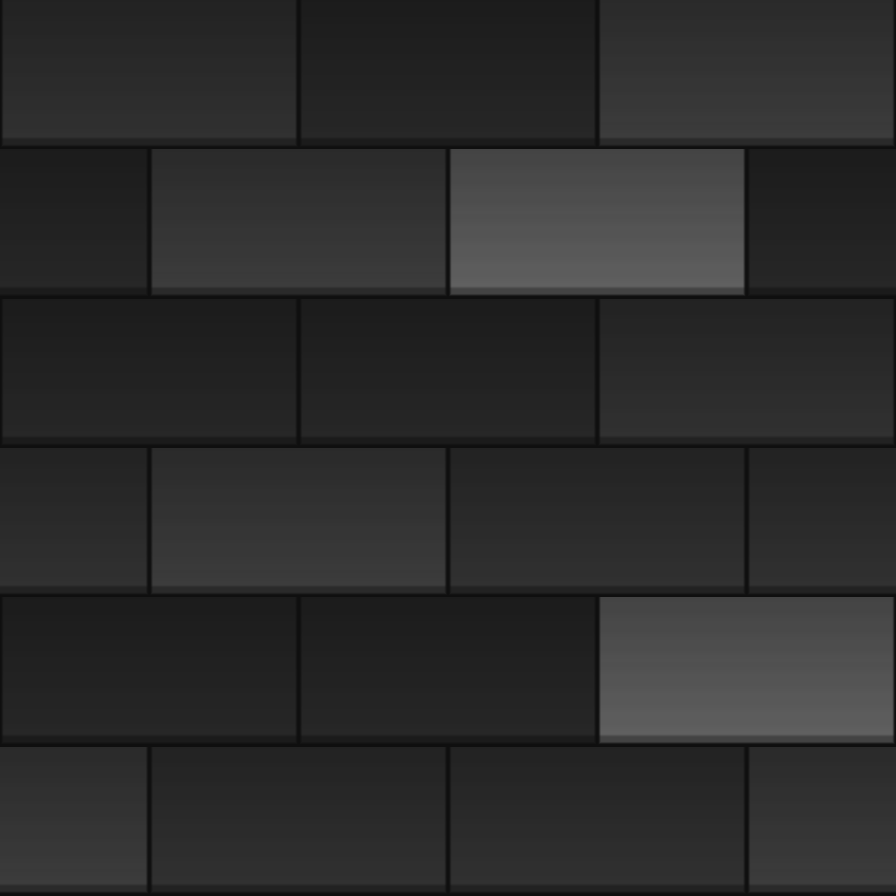
Reproduce this pattern procedurally as a Shadertoy shader.

```glsl
// Dark slate shingles in a half-offset bond, each shaded downward to a shadowed lip.

const float COLUMNS = 3.0;
const float ROWS = 6.0;
const int TILE_COUNT = 18;

// Slate tones, from common to rare, and the rank at which each next tone starts
const float TONE_DARK = 0.130;
const float TONE_MID = 0.163;
const float TONE_LIGHT = 0.200;
const float TONE_PALE = 0.320;
const vec3 TONE_STARTS = vec3(6.0, 12.0, 16.0);

const float SHADE_TOP = 0.82;
const float SHADE_BOTTOM = 1.20;
const float BAND_STRENGTH = 0.010;
const float BAND_COUNT = 8.0;

// Sizes in row heights
const float SEAM_HALF_WIDTH = 0.016;
const float LIP_START = 0.925;
const float GAP_START = 0.975;
const float EDGE_SOFTNESS = 0.012;

const float LIP_SHADE = 0.70;
const float GAP_COLOR = 0.060;
const float SEED = 4.7;

float hash(vec2 cell) {
    return fract(sin(dot(cell + SEED, vec2(127.1, 311.7))) * 43758.5453);
}

// Ranking the hashes keeps the share of each tone fixed
float tileRank(vec2 cell) {
    float own = hash(cell);
    float rank = 0.0;
    for (int i = 0; i < TILE_COUNT; i++) {
        float n = float(i);
        vec2 other = vec2(mod(n, COLUMNS), floor((n + 0.5) / COLUMNS));
        rank += hash(other) < own ? 1.0 : 0.0;
    }
    return rank;
}

float slateTone(float rank) {
    float tone = rank < TONE_STARTS.x ? TONE_DARK : TONE_MID;
    tone = rank < TONE_STARTS.y ? tone : TONE_LIGHT;
    return rank < TONE_STARTS.z ? tone : TONE_PALE;
}

void mainImage(out vec4 fragColor, in vec2 fragCoord) {
    vec2 uv = fragCoord / iResolution.xy;
    float soft = max(EDGE_SOFTNESS, ROWS / iResolution.y);

    // Rows run from the top; every second row shifts by half a tile
    vec2 grid = vec2(uv.x * COLUMNS, (1.0 - uv.y) * ROWS);
    grid.x += 0.5 * mod(floor(grid.y), 2.0);
    vec2 cell = floor(grid);
    vec2 local = grid - cell;
    cell.x = mod(cell.x, COLUMNS);

    // Slate face: downward gradient with faint bands
    float value = slateTone(tileRank(cell));
    value *= mix(SHADE_TOP, SHADE_BOTTOM, local.y);
    value *= 1.0 + BAND_STRENGTH * sin(local.y * BAND_COUNT * 6.2832);

    // Shadowed lower lip
    float lip = smoothstep(LIP_START - soft, LIP_START + soft, local.y);
    value *= mix(1.0, LIP_SHADE, lip);

    // Side seams and the gap under each row
    float sideDistance = min(local.x, 1.0 - local.x) * ROWS / COLUMNS;
    float seam = 1.0 - smoothstep(SEAM_HALF_WIDTH - soft, SEAM_HALF_WIDTH + soft, sideDistance);
    float gap = smoothstep(GAP_START - soft, GAP_START + soft, local.y);
    value = mix(value, GAP_COLOR, max(seam, gap));

    fragColor = vec4(vec3(value), 1.0);
}
```
